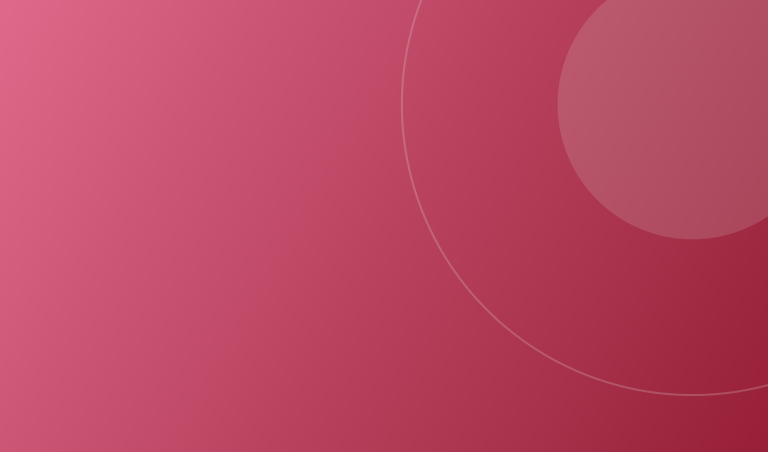
Give the GLSL for this background, as a WebGL 2 fragment shader.

```glsl
#version 300 es
precision highp float;
// A rose to crimson slanted gradient with a pale translucent disc near the
// upper right corner and a thin concentric ring around it. Both shapes are
// distance functions, measured in units of the canvas height.
uniform vec2 u_resolution;
out vec4 outColor;

const vec3 ROSE = vec3(0.870, 0.412, 0.540);
const vec3 CRIMSON = vec3(0.590, 0.122, 0.215);
const vec3 DISC_TINT = vec3(0.89, 0.96, 0.94);
const vec3 RING_TINT = vec3(0.93, 0.95, 0.95);

// Position along a slanted axis: 0 at the top left corner, 1 at the bottom right
float slantedRamp(vec2 p, float aspect, float angle) {
    vec2 axis = vec2(cos(angle), sin(angle));
    vec2 fromTopLeft = vec2(p.x, 1.0 - p.y);
    return dot(fromTopLeft, axis) / dot(vec2(aspect, 1.0), axis);
}

float circleDistance(vec2 p, vec2 center, float radius) {
    return length(p - center) - radius;
}

// Coverage of a shape, smoothed over one pixel
float coverage(float dist, float pixel) {
    return clamp(0.5 - dist / pixel, 0.0, 1.0);
}

void main() {
    float pixel = 1.0 / u_resolution.y;
    float aspect = u_resolution.x * pixel;
    vec2 p = gl_FragCoord.xy * pixel;

    // Background
    float ramp = slantedRamp(p, aspect, radians(30.0));
    vec3 color = mix(ROSE, CRIMSON, ramp);

    // Disc and ring share a center anchored to the right edge
    vec2 center = vec2(aspect - 0.167, 0.769);
    float disc = circleDistance(p, center, 0.2985);
    float ring = abs(circleDistance(p, center, 0.643)) - 0.0022;
    color = mix(color, DISC_TINT, 0.145 * coverage(disc, pixel));
    color = mix(color, RING_TINT, 0.20 * coverage(ring, pixel));

    outColor = vec4(color, 1.0);
}
```
